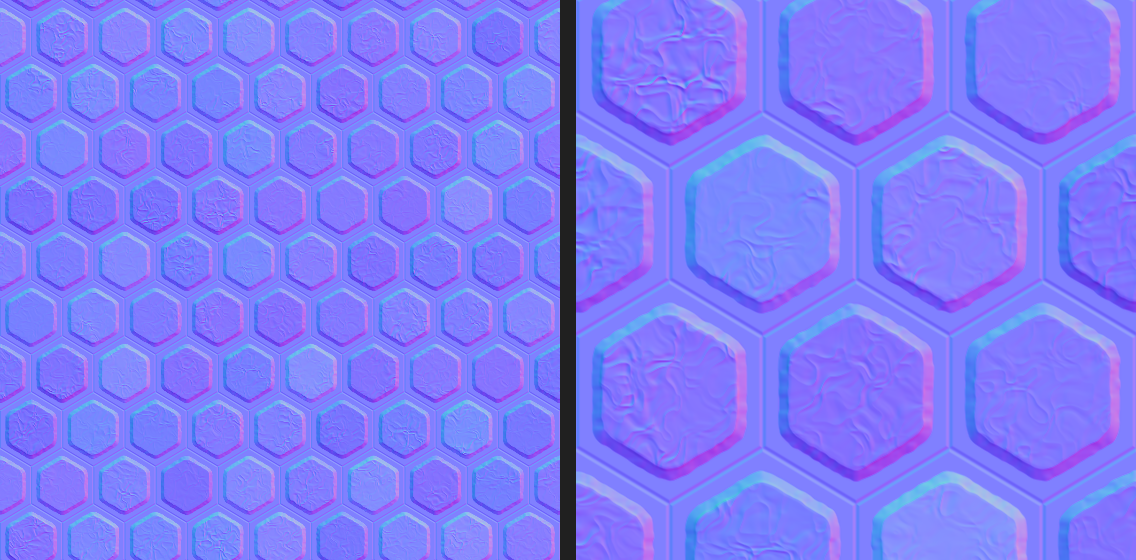
Left, the full canvas; right, a detail of the centre.
This texture map is drawn by a WebGL 1 fragment shader. Its source:

```glsl
precision highp float;
// Tiling normal map of raised, bevelled hexagon tiles with wrinkled faces and thin seams.
uniform vec2 u_resolution;

const float COLUMNS = 9.0;
const float ROWS = 10.0;
const float ROW_STEP = 0.8660254;   // row spacing of a regular hexagon grid
const float FACE_EDGE = 0.362;      // inner end of the bevel, seam lies at 0.5
const float PANEL_EDGE = 0.414;     // outer end of the bevel
const float BEVEL_SLOPE = 0.50;
const float SEAM_WIDTH = 0.020;
const float SEAM_DEPTH = 0.0042;
const float GRAIN_HEIGHT = 0.0085;
const float SAMPLE_STEP = 0.0006;

float hash(vec2 p) {
  vec3 q = fract(vec3(p.xyx) * 0.1031);
  q += dot(q, q.yzx + 33.33);
  return fract((q.x + q.y) * q.z);
}

// Value noise that wraps after one canvas
float wrapNoise(vec2 uv, float cells, float seed) {
  vec2 p = uv * cells;
  vec2 i = floor(p);
  vec2 f = fract(p);
  f = f * f * f * (f * (f * 6.0 - 15.0) + 10.0);
  vec2 a = mod(i, cells) + seed;
  vec2 b = mod(i + 1.0, cells) + seed;
  return mix(mix(hash(a), hash(vec2(b.x, a.y)), f.x),
             mix(hash(vec2(a.x, b.y)), hash(b), f.x), f.y);
}

// Canvas position in units of one hexagon width
vec2 toGrid(vec2 uv) {
  return uv * vec2(COLUMNS, ROWS * ROW_STEP);
}

vec2 nearestCentre(vec2 q) {
  vec2 span = vec2(1.0, 2.0 * ROW_STEP);
  vec2 evenStart = vec2(0.5, ROW_STEP / 3.0);
  vec2 oddStart = evenStart + 0.5 * span;
  vec2 a = evenStart + span * floor((q - evenStart) / span + 0.5);
  vec2 b = oddStart + span * floor((q - oddStart) / span + 0.5);
  return distance(q, a) < distance(q, b) ? a : b;
}

// Whole-number tile label, equal on opposite canvas edges
vec2 tileId(vec2 centre) {
  vec2 halfSteps = centre * vec2(2.0, 3.0 / ROW_STEP);
  return mod(floor(halfSteps + 0.5), vec2(2.0 * COLUMNS, 3.0 * ROWS));
}

// Distances from the centre along the three hexagon axes
vec3 hexAxes(vec2 p) {
  return abs(vec3(p.x, dot(p, vec2(0.5, ROW_STEP)), dot(p, vec2(0.5, -ROW_STEP))));
}

float sharpHex(vec2 p) {
  vec3 a = hexAxes(p);
  return max(a.x, max(a.y, a.z));
}

float roundedHex(vec2 p) {
  vec3 a = pow(hexAxes(p) * 2.0 + 0.0001, vec3(16.0));
  return 0.5 * pow(a.x + a.y + a.z, 1.0 / 16.0);
}

// Bent ridges and fine pits
float wrinkles(vec2 uv) {
  vec2 bend = vec2(wrapNoise(uv, 72.0, 11.0), wrapNoise(uv, 72.0, 37.0)) - 0.5;
  vec2 p = uv + 0.016 * bend;
  float ridges = 1.0 - abs(2.0 * wrapNoise(p, 120.0, 53.0) - 1.0);
  return 0.6 * ridges + 0.4 * wrapNoise(p, 230.0, 71.0);
}

float surfaceHeight(vec2 uv) {
  vec2 q = toGrid(uv);
  vec2 centre = nearestCentre(q);
  vec2 local = q - centre;
  float wobble = 0.010 * (wrapNoise(uv, 210.0, 97.0) - 0.5);
  float d = roundedHex(local) + wobble;
  float bevel = -BEVEL_SLOPE * clamp(d, FACE_EDGE, PANEL_EDGE);
  float seam = 1.0 - smoothstep(0.0, SEAM_WIDTH, 0.5 - sharpHex(local));
  float face = 1.0 - smoothstep(FACE_EDGE - 0.015, FACE_EDGE + 0.015, d);
  float wear = mix(0.45, 1.0, hash(tileId(centre) + 7.0));
  wear *= 0.5 + smoothstep(0.25, 0.8, wrapNoise(uv, 27.0, 131.0));
  return bevel - SEAM_DEPTH * seam + GRAIN_HEIGHT * wear * face * wrinkles(uv);
}

// Downhill slope from central differences
vec2 surfaceSlope(vec2 uv) {
  vec2 e = vec2(SAMPLE_STEP, 0.0);
  vec2 rise = vec2(surfaceHeight(uv + e.xy) - surfaceHeight(uv - e.xy),
                   surfaceHeight(uv + e.yx) - surfaceHeight(uv - e.yx));
  return -rise / (2.0 * SAMPLE_STEP * COLUMNS);
}

// Each raised panel leans a little its own way
vec2 panelTilt(vec2 uv) {
  vec2 q = toGrid(uv);
  vec2 centre = nearestCentre(q);
  vec2 id = tileId(centre);
  vec2 lean = vec2(hash(id + 19.0), hash(id + 61.0)) - 0.5;
  float panel = 1.0 - smoothstep(PANEL_EDGE - 0.01, PANEL_EDGE + 0.01, roundedHex(q - centre));
  return panel * lean * vec2(0.17, 0.25);
}

void main() {
  vec2 uv = gl_FragCoord.xy / u_resolution;
  vec2 slope = surfaceSlope(uv) + panelTilt(uv);
  vec3 normal = normalize(vec3(slope, 1.0));
  gl_FragColor = vec4(normal * 0.5 + 0.5, 1.0);
}
```
